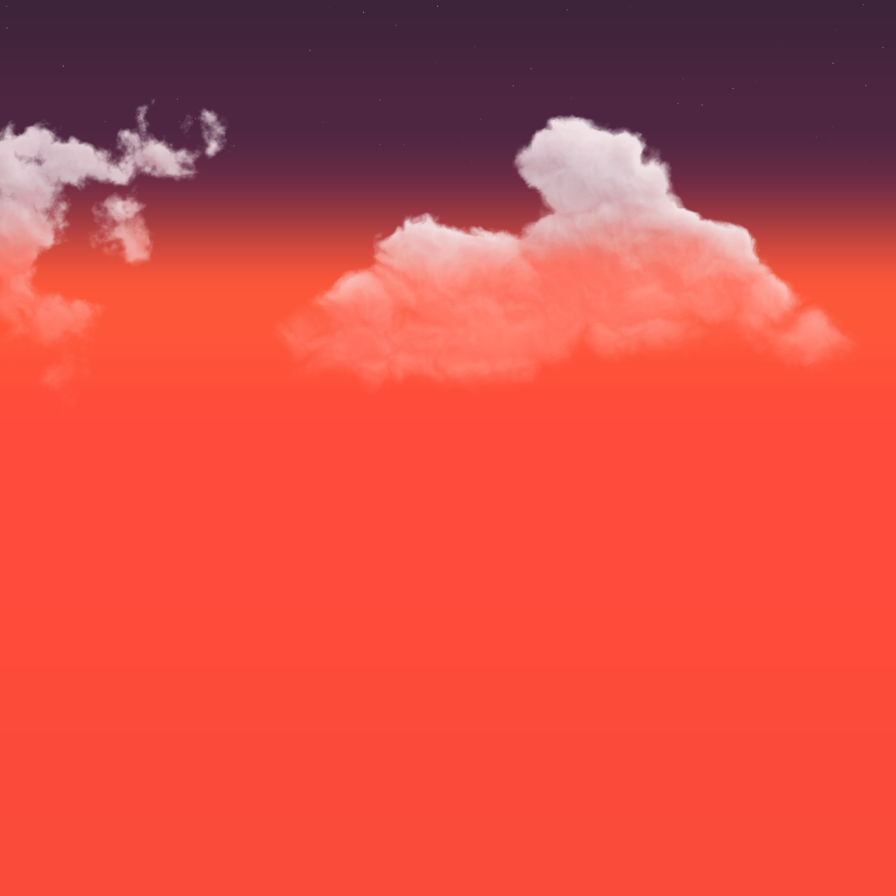
A Shadertoy shader for this texture:

```glsl
// Billowing sunset clouds over a plum-to-coral sky with faint stars

float hash(vec2 p) {
    return fract(sin(dot(p, vec2(127.1, 311.7))) * 43758.5453);
}

float noise(vec2 p) {
    vec2 i = floor(p), f = fract(p);
    f = f * f * (3.0 - 2.0 * f);
    return mix(mix(hash(i), hash(i + vec2(1, 0)), f.x),
               mix(hash(i + vec2(0, 1)), hash(i + vec2(1, 1)), f.x), f.y);
}

float fbm(vec2 p) {
    float sum = 0.0, amp = 0.5;
    for (int i = 0; i < 5; i++) {
        sum += amp * noise(p);
        p = mat2(1.6, 1.2, -1.2, 1.6) * p + 7.3;
        amp *= 0.5;
    }
    return sum;
}

// Rounded lumps separated by creases
float billow(vec2 p) {
    float sum = 0.0, amp = 0.5;
    for (int i = 0; i < 5; i++) {
        sum += amp * abs(2.0 * noise(p) - 1.0);
        p = mat2(1.6, 1.2, -1.2, 1.6) * p + 3.1;
        amp *= 0.5;
    }
    return sum;
}

// Smooth union of ellipses: xy is the centre, zw the radii
float puffDistance(vec2 p, vec4 puffs[12]) {
    float d = 1.0;
    for (int i = 0; i < 12; i++) {
        vec4 e = puffs[i];
        float puff = (length((p - e.xy) / e.zw) - 1.0) * min(e.z, e.w);
        float h = max(0.014 - abs(d - puff), 0.0) / 0.014;
        d = min(d, puff) - h * h * 0.0035;
    }
    return d;
}

vec3 sky(vec2 p) {
    float t = 1.0 - p.y;
    vec3 col = mix(vec3(0.24, 0.14, 0.23), vec3(0.31, 0.15, 0.26), smoothstep(0.0, 0.14, t));
    col = mix(col, vec3(0.48, 0.18, 0.27), smoothstep(0.14, 0.235, t));
    col = mix(col, vec3(0.99, 0.34, 0.225), smoothstep(0.195, 0.33, t));
    col = mix(col, vec3(1.0, 0.295, 0.23), smoothstep(0.35, 0.48, t));
    return mix(col, vec3(0.98, 0.29, 0.225), smoothstep(0.6, 1.0, t));
}

// One faint speck in a few cells of a grid
float stars(vec2 p) {
    vec2 cell = floor(p * 48.0);
    vec2 spot = 0.2 + 0.6 * vec2(hash(cell + 3.0), hash(cell + 9.0));
    float glow = 1.0 - smoothstep(0.015, 0.07, length(fract(p * 48.0) - spot));
    return glow * step(0.86, hash(cell)) * hash(cell + 5.0) * smoothstep(0.77, 0.95, p.y);
}

vec3 addCloud(vec3 col, vec2 p, vec4 puffs[12], float wispy) {
    // Ragged outline
    vec2 swirl = vec2(fbm(p * 22.0), fbm(p * 22.0 + 40.0)) - 0.48;
    vec2 q = p + swirl * mix(0.035, 0.07, wispy);
    float lumps = billow(p * 24.0 + swirl);
    float d = puffDistance(q, puffs) - 0.022 * (lumps - 0.38);
    d += wispy * 0.045 * (fbm(p * 38.0 + 11.0) - 0.45);

    // Crisp crown, hazy base
    float height = smoothstep(0.6, 0.73, p.y);
    float soft = mix(0.017, 0.005, height) + 0.004 * wispy;
    float cover = 1.0 - smoothstep(-soft * 1.5, soft * 0.5, d);
    cover *= mix(0.88 - 0.2 * wispy, 0.98, height);

    // Light falls from the upper right
    vec2 toLight = vec2(0.010, 0.018);
    float facing = clamp((puffDistance(q + toLight, puffs) - puffDistance(q, puffs)) / 0.02, 0.0, 1.0);
    float rim = facing * exp(min(d, 0.0) / 0.032);
    float relief = lumps - billow((p + toLight * 0.5) * 24.0 + swirl);
    float mottle = fbm(p * vec2(11.0, 16.0) + 5.0) - 0.48;

    // Coral haze below, mauve shade above, white on the lit crowns
    vec3 body = mix(vec3(1.0, 0.48, 0.41), vec3(0.78, 0.67, 0.71),
                    smoothstep(0.68, 0.8, p.y + 0.06 * mottle));
    body += vec3(0.02, 0.12, 0.12) * (mottle + relief * 0.7);
    float white = rim * 1.15 + 0.45 * relief + 0.7 * mottle * height;
    white += 0.3 * smoothstep(0.72, 0.78, p.y);
    white = clamp(white, 0.0, 1.0) * mix(0.3, 0.95, smoothstep(0.61, 0.72, p.y));
    body = mix(body, vec3(0.96, 0.91, 0.92), white * (1.0 - 0.3 * wispy));
    return mix(col, body, cover);
}

void mainImage(out vec4 fragColor, in vec2 fragCoord) {
    vec2 p = fragCoord / iResolution.xy;
    vec3 col = sky(p) + vec3(0.3, 0.23, 0.28) * stars(p);

    // Torn cloud at the left edge
    vec4 torn[12] = vec4[12](
        vec4(0.02, 0.80, 0.055, 0.042), vec4(0.078, 0.81, 0.04, 0.034),
        vec4(0.13, 0.815, 0.04, 0.02), vec4(0.187, 0.822, 0.042, 0.026),
        vec4(0.228, 0.845, 0.015, 0.022), vec4(0.16, 0.862, 0.01, 0.01),
        vec4(0.145, 0.775, 0.026, 0.03), vec4(0.137, 0.73, 0.025, 0.021),
        vec4(0.022, 0.74, 0.048, 0.05), vec4(0.02, 0.68, 0.045, 0.05),
        vec4(0.065, 0.635, 0.05, 0.036), vec4(0.068, 0.595, 0.022, 0.035));
    col = addCloud(col, p, torn, 1.0);

    // Large heap with a tower, shoulders and a flat base
    vec4 heap[12] = vec4[12](
        vec4(0.638, 0.818, 0.062, 0.052), vec4(0.684, 0.785, 0.075, 0.07),
        vec4(0.69, 0.714, 0.117, 0.085), vec4(0.794, 0.694, 0.068, 0.058),
        vec4(0.846, 0.661, 0.043, 0.034), vec4(0.901, 0.622, 0.054, 0.031),
        vec4(0.488, 0.694, 0.08, 0.056), vec4(0.41, 0.648, 0.058, 0.05),
        vec4(0.436, 0.612, 0.125, 0.04), vec4(0.56, 0.661, 0.11, 0.08),
        vec4(0.71, 0.635, 0.09, 0.036), vec4(0.53, 0.606, 0.06, 0.03));
    col = addCloud(col, p, heap, 0.0);

    fragColor = vec4(col, 1.0);
}
```
